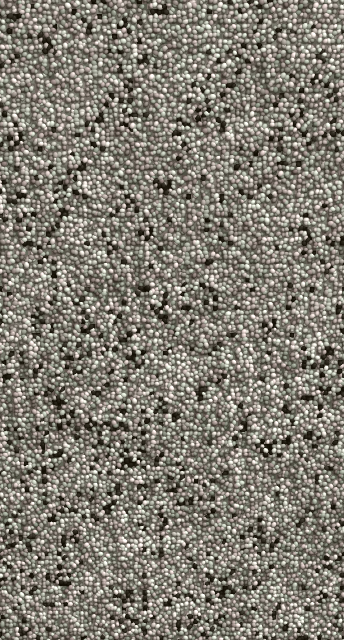
Write a Shadertoy shader that draws this texture.

```glsl
// Coarse stone plaster: packed pale, grey and black mineral grains in slanting light.

const float GRAINS_PER_HEIGHT = 138.0;
const vec3 LIGHT_DIR = vec3(0.34, 0.52, 0.78);
const vec3 WARM_CAST = vec3(0.02, 0.002, -0.038);
const vec3 PINK_GREEN = vec3(0.030, -0.018, 0.004);

struct Grain {
    float height;   // surface height, in cells
    vec3 normal;
    vec2 cell;      // identifies the grain
};

float hash(vec2 p, float seed) {
    return fract(sin(dot(p, vec2(127.1, 311.7)) + seed * 74.7) * 43758.5453);
}

float valueNoise(vec2 p, float seed) {
    vec2 i = floor(p);
    vec2 f = fract(p);
    f = f * f * (3.0 - 2.0 * f);
    float low = mix(hash(i, seed), hash(i + vec2(1.0, 0.0), seed), f.x);
    float high = mix(hash(i + vec2(0.0, 1.0), seed), hash(i + 1.0, seed), f.x);
    return mix(low, high, f.y);
}

// Black grains gather in loose clusters.
bool isBlack(vec2 cell) {
    float cluster = smoothstep(0.25, 0.85, valueNoise(cell * 0.16, 8.0));
    return hash(cell, 5.0) < mix(0.03, 0.15, cluster);
}

// Highest of the slightly oval domes that cover the point.
Grain topGrain(vec2 p) {
    Grain top = Grain(0.0, vec3(0.0, 0.0, 1.0), floor(p));
    for (int y = -1; y <= 1; y++) {
        for (int x = -1; x <= 1; x++) {
            vec2 cell = floor(p) + vec2(x, y);
            vec2 centre = cell + 0.1 + 0.8 * vec2(hash(cell, 1.0), hash(cell, 2.0));
            float radius = mix(0.48, 0.72, hash(cell, 3.0));
            float angle = 6.2832 * hash(cell, 4.0);
            vec2 axis = vec2(cos(angle), sin(angle));
            vec2 d = p - centre;
            d += axis * dot(d, axis) * 0.25;
            float dome = radius * radius - dot(d, d);
            if (dome > 0.0) {
                float rise = sqrt(dome);
                float height = rise + 0.5 * hash(cell, 6.0);
                if (height > top.height) {
                    top = Grain(height, vec3(d, rise) / radius, cell);
                }
            }
        }
    }
    return top;
}

// Base colour of one grain before lighting.
vec3 grainColor(vec2 cell) {
    if (isBlack(cell)) return vec3(0.10 + 0.12 * hash(cell, 7.0));
    float patchTone = 0.14 * (valueNoise(cell * 0.12, 9.0) - 0.5);
    float tone = mix(0.56, 0.96, hash(cell, 7.0)) + patchTone;
    return tone + PINK_GREEN * (2.0 * hash(cell, 10.0) - 1.0);
}

vec3 shade(vec2 p) {
    Grain grain = topGrain(p);
    float lambert = max(dot(grain.normal, LIGHT_DIR), 0.0);

    // Recesses darken, and higher neighbours cast short shadows.
    float occlusion = mix(0.55, 1.0, smoothstep(0.25, 0.9, grain.height));
    float blocker = topGrain(p + LIGHT_DIR.xy * 0.7).height;
    float shadow = 1.0 - 0.3 * smoothstep(0.0, 0.3, blocker - grain.height - 0.35);

    vec3 color = grainColor(grain.cell) * (0.56 + 0.55 * lambert) * occlusion * shadow;
    float gloss = 0.16 * pow(lambert, 26.0) * hash(grain.cell, 11.0);
    return color + gloss + WARM_CAST;
}

// The wall recedes slightly, so grains shrink toward the bottom.
vec2 wallPoint(vec2 fragCoord) {
    vec2 uv = fragCoord / iResolution.y;
    float middle = 0.5 * iResolution.x / iResolution.y;
    vec2 wall = vec2((uv.x - middle) * (1.12 - 0.2 * uv.y), uv.y * (1.12 - 0.1 * uv.y));
    return wall * GRAINS_PER_HEIGHT + 60.0;
}

void mainImage(out vec4 fragColor, in vec2 fragCoord) {
    // Four samples per pixel smooth the grain edges.
    vec3 color = vec3(0.0);
    for (int i = 0; i < 4; i++) {
        vec2 offset = vec2(i % 2, i / 2) * 0.5 - 0.25;
        color += shade(wallPoint(fragCoord + offset));
    }
    fragColor = vec4(clamp(color / 4.0, 0.0, 1.0), 1.0);
}
```
